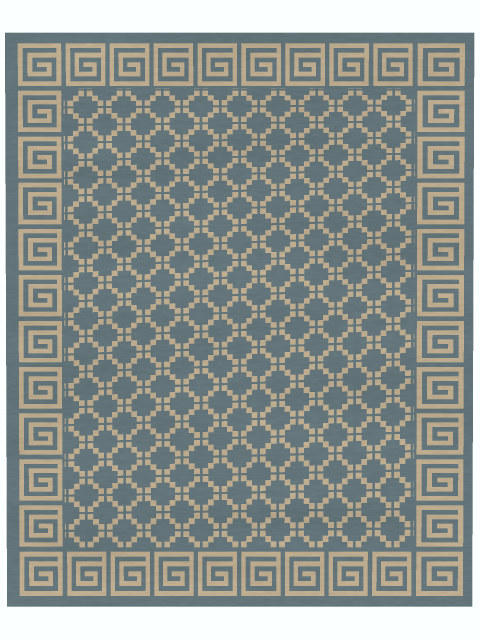
Give the GLSL for this pattern, as a Shadertoy shader.

```glsl
// A flatwoven rug: a border of square spirals around a lattice of stepped medallions.
#define BLUE vec3(0.385, 0.455, 0.475)
#define CREAM vec3(0.735, 0.665, 0.555)
#define PAPER vec3(0.99, 1.0, 1.0)
#define RUG vec4(0.0125, 0.052, 0.986, 0.949)
#define BORDER vec4(0.034, 0.065, 0.972, 0.936)
#define FIELD vec4(0.134, 0.142, 0.863, 0.862)
#define LATTICE vec4(0.139, 0.143, 0.859, 0.860)
#define TILES vec2(10.0, 12.0)
#define MEDALLIONS vec2(9.0, 13.0)
#define BOW 0.0145
#define TILT 0.03
#define WEAVE 0.055

float hash(vec2 p) {
    vec3 q = fract(vec3(p.xyx) * 0.1031);
    q += dot(q, q.yzx + 33.33);
    return fract((q.x + q.y) * q.z);
}

float noise(vec2 p) {
    vec2 i = floor(p), f = fract(p);
    f = f * f * (3.0 - 2.0 * f);
    return mix(mix(hash(i), hash(i + vec2(1, 0)), f.x),
               mix(hash(i + vec2(0, 1)), hash(i + vec2(1, 1)), f.x), f.y);
}

bool inside(vec2 p, vec4 box) {
    return all(greaterThan(p, box.xy)) && all(lessThan(p, box.zw));
}

// Tile coordinate along one side: corner tile, even run, corner tile
float tileAxis(float x, float lo, float innerLo, float innerHi, float hi, float count) {
    if (x < innerLo) return (x - lo) / (innerLo - lo);
    if (x > innerHi) return count - 1.0 + (x - innerHi) / (hi - innerHi);
    return 1.0 + (count - 2.0) * (x - innerLo) / (innerHi - innerLo);
}

// Concentric square rings, swapped along one diagonal to join into a spiral
float spiral(vec2 tile) {
    vec2 cell = floor(fract(tile) * 10.0 - 4.5);
    float ring = max(abs(cell.x), abs(cell.y));
    if (ring > 4.5) return 0.0;
    float cream = 1.0 - mod(ring, 2.0);
    bool joint = ring > 0.5 && ring < 3.5 && cell.x == ring && cell.y == ring - 1.0;
    return joint ? 1.0 - cream : cream;
}

// Small squares stepping along both diagonals, grouped in fours at crossings
float lattice(vec2 p) {
    vec2 t = (p - LATTICE.xy) / (LATTICE.zw - LATTICE.xy);
    t.y -= (BOW + TILT * (t.x - 0.5)) * 4.0 * t.y * (1.0 - t.y);
    vec2 quadrant = abs(fract(t * MEDALLIONS) - 0.5);
    float cream = 0.0;
    for (int k = -1; k <= 1; k++) {
        vec2 centre = 0.25 + float(k) * 0.14 * vec2(1, -1);
        vec2 d = abs(quadrant - centre) - vec2(0.075, 0.08);
        if (max(d.x, d.y) < 0.0) cream = 1.0;
    }
    return cream;
}

vec3 rugColor(vec2 p) {
    // The rug narrows slightly toward the bottom
    p.x = 0.5 + (p.x - 0.5) * (1.0 - 0.01 * (p.y - 0.5));
    if (!inside(p, RUG)) return PAPER;
    float cream = 0.0;
    if (inside(p, FIELD)) {
        cream = lattice(p);
    } else if (inside(p, BORDER)) {
        vec2 tile = vec2(
            tileAxis(p.x, BORDER.x, FIELD.x, FIELD.z, BORDER.z, TILES.x),
            tileAxis(p.y, BORDER.y, FIELD.y, FIELD.w, BORDER.w, TILES.y));
        cream = spiral(tile);
    }
    // Uneven dye and horizontal threads
    float thread = noise(p * vec2(70.0, 420.0)) - 0.5;
    float dye = noise(p * vec2(5.0, 26.0)) - 0.5;
    return mix(BLUE, CREAM, cream) * (1.0 + WEAVE * (thread + dye));
}

void mainImage(out vec4 fragColor, in vec2 fragCoord) {
    // Average a 3 by 3 grid of samples to smooth the edges
    vec3 color = vec3(0.0);
    for (int i = 0; i < 9; i++) {
        vec2 offset = (vec2(i % 3, i / 3) - 1.0) / 3.0;
        color += rugColor((fragCoord + offset) / iResolution.xy);
    }
    fragColor = vec4(color / 9.0, 1.0);
}
```
